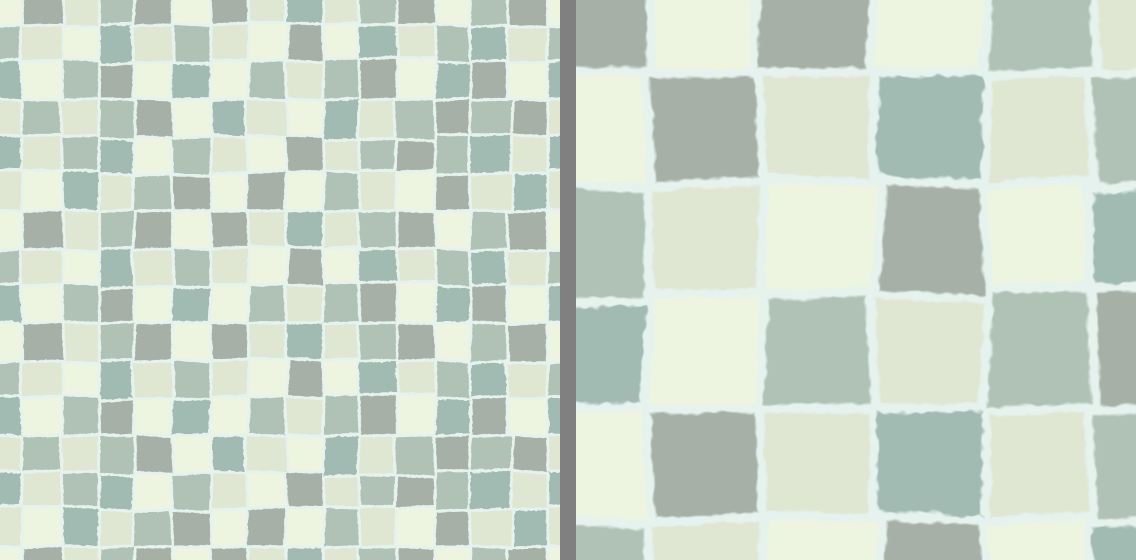
Left, the full canvas; right, a detail of the centre.
Write a three.js fragment shader that draws this pattern.

```glsl
// Hand-cut mosaic of pale, rough-edged square tiles set in three-by-three blocks
#define TILES 15.0
#define GRID_SHIFT 0.344
#define GROUT_HALF 0.040
#define BLOCK_SWAY 0.085
#define TILE_SWAY 0.035
#define TILT 0.07
#define ROUGHNESS 0.028
#define SOFTNESS 0.018
#define GROUT_COLOR vec3(0.90, 0.95, 0.93)

varying vec2 vUv;

float hash(vec2 p) {
  vec3 a = fract(p.xyx * 0.1031);
  a += dot(a, a.yzx + 33.33);
  return fract((a.x + a.y) * a.z);
}

float signedHash(vec2 p) {
  return 2.0 * hash(p) - 1.0;
}

// Whole-number modulo, safe against rounding
float cycle(float x, float n) {
  return x - n * floor((x + 0.5) / n);
}

float cornerSlope(vec2 cell, vec2 offset) {
  float angle = 6.2832 * hash(cell + 7.0);
  return dot(vec2(cos(angle), sin(angle)), offset);
}

float gradientNoise(vec2 p) {
  vec2 i = floor(p);
  vec2 f = p - i;
  vec2 u = f * f * (3.0 - 2.0 * f);
  vec2 e = vec2(1.0, 0.0);
  float low = mix(cornerSlope(i, f), cornerSlope(i + e, f - e), u.x);
  float high = mix(cornerSlope(i + e.yx, f - e.yx), cornerSlope(i + 1.0, f - 1.0), u.x);
  return mix(low, high, u.y);
}

// The middle band of every three is cut differently from the other two
float isAltBand(float row) {
  float band = floor((cycle(row, TILES) + 0.5) / 3.0);
  return 1.0 - step(0.5, abs(cycle(band, 3.0) - 1.0));
}

float rowKey(float row) {
  return cycle(row, 3.0) + 3.0 * isAltBand(row);
}

// Sideways drift of a joint: block borders stay nearly straight
float jointDrift(float line, vec2 blockSeed, vec2 tileSeed, float along) {
  float freedom = mix(0.2, 1.0, step(0.5, cycle(line, 3.0)));
  float drift = BLOCK_SWAY * signedHash(blockSeed) + TILE_SWAY * signedHash(tileSeed);
  return line + freedom * drift + TILT * signedHash(tileSeed + 51.0) * along;
}

float verticalJoint(float line, float row, float along) {
  float column = cycle(line, TILES);
  vec2 blockSeed = vec2(column + 20.0, isAltBand(row) + 3.0);
  return jointDrift(line, blockSeed, vec2(column + 40.0, rowKey(row)), along);
}

float horizontalJoint(float line, float column, float along) {
  float c = cycle(column, TILES);
  vec2 blockSeed = vec2(floor((c + 0.5) / 3.0) + 60.0, rowKey(line));
  return jointDrift(line, blockSeed, vec2(c + 80.0, rowKey(line)), along);
}

// Steps of one to three along rows and columns keep neighbours different
float colorIndex(vec2 tile) {
  float column = cycle(tile.x, TILES);
  float j = cycle(tile.y, 3.0);
  float alt = isAltBand(tile.y);
  float nudge = step(0.5, hash(vec2(column + 11.0, alt * (j + 5.0))));
  return cycle(2.0 * column + mix(j, 4.0 + 2.0 * j, alt) + 2.0 + nudge, 5.0);
}

vec3 glaze(float index) {
  if (index < 0.5) return vec3(0.65, 0.69, 0.65); // gray
  if (index < 1.5) return vec3(0.875, 0.90, 0.825); // beige
  if (index < 2.5) return vec3(0.93, 0.96, 0.88); // cream
  if (index < 3.5) return vec3(0.69, 0.76, 0.71); // green
  return vec3(0.63, 0.73, 0.70); // teal
}

// Depth inside a tile, negative outside
float tileDepth(vec2 p, vec2 tile, float index) {
  vec2 along = p - tile - 0.5;
  vec2 low = vec2(verticalJoint(tile.x, tile.y, along.y),
                  horizontalJoint(tile.y, tile.x, along.x));
  vec2 high = vec2(verticalJoint(tile.x + 1.0, tile.y, along.y),
                   horizontalJoint(tile.y + 1.0, tile.x, along.x));
  vec2 gap = min(p - low, high - p);
  vec2 grain = p + 17.0 * tile + 40.0;
  float wear = gradientNoise(grain * 4.0) + 0.8 * gradientNoise(grain * 13.0);
  float rough = ROUGHNESS * mix(1.0, 1.6, step(3.5, index));
  return min(gap.x, gap.y) - GROUT_HALF + rough * wear;
}

void main() {
  vec2 p = vec2(vUv.x, 1.0 - vUv.y) * TILES + GRID_SHIFT;
  vec3 color = GROUT_COLOR;
  for (int y = -1; y <= 1; y++) {
    for (int x = -1; x <= 1; x++) {
      vec2 tile = floor(p) + vec2(float(x), float(y));
      float index = colorIndex(tile);
      float cover = smoothstep(-SOFTNESS, SOFTNESS, tileDepth(p, tile, index));
      color = mix(color, glaze(index), cover);
    }
  }
  gl_FragColor = vec4(color, 1.0);
}
```
